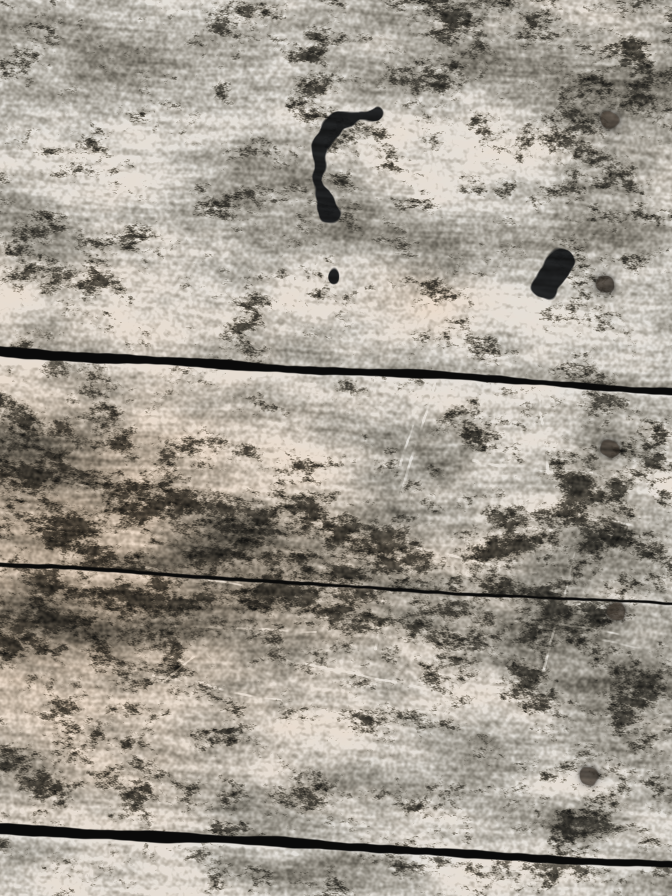
Reproduce this texture procedurally as a WebGL 1 fragment shader.

```glsl
precision highp float;
// Weathered grey planks with dark seams, grime, scratches, nails and black spills.
uniform vec2 u_resolution;

const vec3 SOOT = vec3(0.08, 0.08, 0.075);
const vec3 BONE = vec3(0.89, 0.88, 0.86);
const vec3 WARMTH = vec3(0.00, 0.012, 0.038);    // taken from the mid tones
const vec3 BROWN = vec3(1.04, 0.97, 0.91);
const vec3 TAR = vec3(0.08, 0.085, 0.09);
const vec3 RUST = vec3(0.25, 0.22, 0.19);
const vec3 SEAM_HEIGHT = vec3(0.608, 0.370, 0.077);
const vec3 SEAM_HALF = vec3(0.0050, 0.0021, 0.0055);
const float SLOPE = 0.058;                       // fall of the planks to the right
const float CLEAN_TONE = 0.74;
const float CRUST_LEVEL = 0.27;
const float SCRATCH_HALF = 0.0007;
const float NAIL_RADIUS = 0.010;

float hash(vec2 p) {
  return fract(sin(dot(p, vec2(127.1, 311.7))) * 43758.545);
}

float slopeAt(vec2 cell, vec2 offset) {
  float a = 6.28318 * hash(cell);
  return dot(vec2(cos(a), sin(a)), offset);
}

float noise(vec2 p) {
  vec2 i = floor(p), f = fract(p);
  vec2 u = f * f * f * (f * (f * 6.0 - 15.0) + 10.0);
  vec2 e = vec2(1.0, 0.0);
  return mix(mix(slopeAt(i, f), slopeAt(i + e, f - e), u.x),
             mix(slopeAt(i + e.yx, f - e.yx), slopeAt(i + 1.0, f - 1.0), u.x), u.y);
}

float fbm(vec2 p, float gain) {
  float sum = 0.0, amp = 0.5;
  for (int i = 0; i < 6; i++) {
    sum += amp * noise(p);
    p = mat2(1.6, 1.2, -1.2, 1.6) * p + 7.3;
    amp *= gain;
  }
  return sum;
}

// Soft elliptical patch
float blot(vec2 p, float x, float y, float rx, float ry) {
  vec2 d = (p - vec2(x, y)) / vec2(rx, ry);
  return exp(-dot(d, d));
}

// Distance to a segment whose radius tapers from ra to rb
float taper(vec2 p, vec2 a, vec2 b, float ra, float rb) {
  vec2 d = b - a;
  float h = clamp(dot(p - a, d) / dot(d, d), 0.0, 1.0);
  return length(p - a - d * h) - mix(ra, rb, h);
}

float spills(vec2 p) {
  vec2 neck = vec2(0.355, 0.798), bend = vec2(0.357, 0.838);
  vec2 crown = vec2(0.376, 0.864), tail = vec2(0.401, 0.870);
  float d = taper(p, vec2(0.367, 0.764), neck, 0.012, 0.004);
  d = min(d, taper(p, neck, bend, 0.004, 0.009));
  d = min(d, taper(p, bend, crown, 0.009, 0.011));
  d = min(d, taper(p, crown, tail, 0.011, 0.004));
  d = min(d, taper(p, tail, vec2(0.420, 0.872), 0.004, 0.007));
  d = min(d, taper(p, vec2(0.609, 0.680), vec2(0.626, 0.709), 0.014, 0.014));
  return min(d, length((p - vec2(0.372, 0.691)) * vec2(1.2, 0.8)) - 0.007);
}

// Where dirt gathers on the boards
float grimeMap(vec2 p) {
  float g = 0.6 * blot(p, 0.62, 1.0, 0.26, 0.13) + 0.5 * blot(p, 0.0, 0.73, 0.14, 0.05);
  g += 0.6 * blot(p, 0.70, 0.82, 0.07, 0.08) + 0.35 * blot(p, 0.40, 0.79, 0.10, 0.08);
  g += 0.9 * blot(p, 0.08, 0.49, 0.15, 0.05) + 0.6 * blot(p, 0.12, 0.41, 0.24, 0.05);
  g += 0.75 * blot(p, 0.45, 0.39, 0.26, 0.035) + 0.8 * blot(p, 0.67, 0.46, 0.06, 0.09);
  g += 0.8 * blot(p, 0.25, 0.32, 0.42, 0.05) + 0.8 * blot(p, 0.58, 0.27, 0.06, 0.07);
  g += 0.7 * blot(p, 0.09, 0.14, 0.11, 0.05) + 0.8 * blot(p, 0.65, 0.08, 0.07, 0.025);
  g += 0.6 * blot(p, 0.71, 0.21, 0.07, 0.08) + 0.5 * blot(p, 0.36, 0.11, 0.13, 0.02);
  g += 0.4 * blot(p, 0.05, 0.25, 0.15, 0.08) + 0.4 * blot(p, 0.55, 0.02, 0.25, 0.02);
  float knot = (length(p - vec2(0.51, 0.515)) - 0.028) / 0.012;
  return g + 0.6 * exp(-knot * knot);
}

void main() {
  vec2 p = gl_FragCoord.xy / u_resolution.y;
  float px = 1.0 / u_resolution.y;
  vec2 q = vec2(p.x, p.y + SLOPE * p.x);         // axes along the grain

  // Seams, their lit lower lip and the plank number
  float gap = 0.0, lip = 0.0, plank = 0.0;
  for (int i = 0; i < 3; i++) {
    float d = q.y - SEAM_HEIGHT[i] + 0.006 * noise(vec2(p.x * 5.0, float(i) * 9.7))
            + 0.001 * noise(vec2(p.x * 60.0, float(i) * 5.3));
    float halfWidth = SEAM_HALF[i] * (1.1 - 0.6 * p.x + 0.5 * noise(vec2(p.x * 14.0, float(i))));
    gap = max(gap, 1.0 - smoothstep(-px, px, abs(d) - halfWidth));
    float below = max(-d - halfWidth, 0.0);
    lip += step(d, 0.0) * exp(-below / 0.005) * SEAM_HALF[i] / 0.005;
    plank += step(d, 0.0);
  }

  // Wood grain, grit and broad fading
  vec2 g = q + vec2(plank * 3.7, 0.012 * noise(q * vec2(4.0, 9.0) + plank));
  vec2 turned = mat2(0.8, 0.6, -0.6, 0.8) * p;
  float grain = noise(g * vec2(11.0, 130.0)) + 0.8 * noise(g * vec2(31.0, 233.0) + 4.3);
  float grit = noise(turned * 117.0) + noise(turned.yx * 231.0 + 9.1);
  float cloud = fbm(g * vec2(5.0, 11.0), 0.6);
  float tone = CLEAN_TONE + 0.6 * cloud + 0.13 * grain + 0.15 * grit;

  // Grime as a veil and as broken crust
  vec2 drift = vec2(fbm(p * 9.0, 0.6), fbm(p * 9.0 + 31.0, 0.6));
  float grime = grimeMap(p + 0.06 * drift);
  float speckle = fbm(g * vec2(13.0, 21.0), 0.8);
  float crust = smoothstep(-0.12, 0.24, speckle - CRUST_LEVEL + 0.38 * grime);
  tone -= 0.20 * grime;
  tone = mix(tone, 0.17 + 0.10 * grain + 0.10 * grit, 0.85 * crust);
  tone += 0.22 * lip;

  // Fine pale scratches on the two middle planks
  for (int i = 0; i < 18; i++) {
    float k = float(i);
    vec2 start = vec2(0.70 * hash(vec2(k, 1.0)), 0.20 + 0.30 * hash(vec2(k, 2.0)));
    float angle = mix(-0.2, 1.9, hash(vec2(k, 3.0)) * step(0.4, hash(vec2(k, 4.0))));
    vec2 end = start + (0.04 + 0.12 * hash(vec2(k, 5.0))) * vec2(cos(angle), sin(angle));
    float d = taper(p + 0.003 * noise(p * 25.0), start, end, SCRATCH_HALF, 0.0);
    float worn = smoothstep(-0.3, 0.3, noise(p * 50.0 + k));
    tone += 0.22 * worn * step(0.5, plank) * (1.0 - smoothstep(0.0, 1.5 * px, d));
  }

  // Tone to colour, browner to the left of the lower boards
  float t = clamp((tone - 0.09) / 0.77, 0.0, 1.0);
  vec3 color = mix(SOOT, BONE, t) - WARMTH * 4.0 * t * (1.0 - t);
  float brown = blot(p, 0.05, 0.36, 0.35, 0.25) + 0.5 * blot(p, 0.47, 0.67, 0.06, 0.04);
  color *= mix(vec3(1.0), BROWN, clamp(brown + cloud, 0.0, 1.0));

  // Column of sunken nails
  for (int i = 0; i < 5; i++) {
    float k = float(i);
    vec2 nail = vec2(0.675 + 0.04 * (hash(vec2(k, 8.0)) - 0.5), 0.866 - 0.183 * k);
    float d = length(p - nail) - NAIL_RADIUS + 0.003 * noise(p * 90.0);
    color *= 1.0 - 0.4 * exp(-abs(d) / 0.003);
    color = mix(color, RUST * (1.0 + grain * 0.5), 0.8 * (1.0 - smoothstep(-px, px, d)));
  }

  // Black spills, then the open seams
  float spill = spills(p) + 0.004 * noise(p * 70.0);
  color = mix(color, TAR * (1.0 + 0.5 * grain), 0.95 * (1.0 - smoothstep(-px, 1.5 * px, spill)));
  color = mix(color, SOOT * 0.5, gap);
  gl_FragColor = vec4(color, 1.0);
}
```
